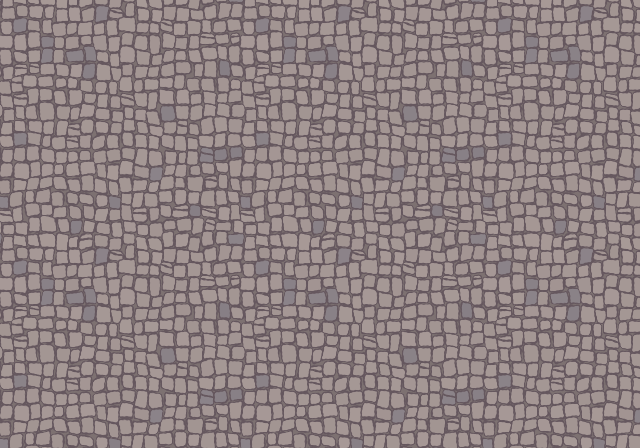
A Shadertoy shader for this texture:

```glsl
// Hand-drawn cobblestone paving: a square tile of 18 x 17 uneven rounded setts.
// Each sett is a tilted box between hashed joints; the nearest of nine gives
// the fill, its dark ink outline and the mortar. Hashes wrap so the tile repeats.

const float TAU = 6.2831853;
const float TILES_DOWN = 1.85;             // tile repeats over the canvas height
const vec2 CELLS = vec2(18.0, 17.0);       // setts per tile
const float LINE_WIDTH = 0.105;            // in cells

const vec3 STONE = vec3(0.645, 0.592, 0.582);
const vec3 SLATE = vec3(0.540, 0.508, 0.530);
const vec3 MORTAR = vec3(0.490, 0.445, 0.445);
const vec3 INK = vec3(0.395, 0.340, 0.368);

// Four random values per cell, periodic over the tile.
vec4 cellHash(vec2 id, float seed) {
    vec2 wrapped = mod(id, CELLS);
    vec4 v = fract(vec4(wrapped.xyx, wrapped.y + seed)
                   * vec4(0.1031, 0.1030, 0.0973, 0.1099) + seed * 0.137);
    v += dot(v, v.wzxy + 33.33);
    return fract((v.xxyz + v.yzzw) * v.zywx);
}

// Layered sines with whole frequencies, so the warp also tiles.
vec2 warp(vec2 tile, float freq) {
    vec2 a = TAU * freq * tile;
    return vec2(sin(a.y + 2.0 * sin(a.x)) + 0.5 * sin(2.0 * a.x - 3.0 * a.y),
                sin(a.x + 2.0 * cos(a.y)) + 0.5 * sin(3.0 * a.x + 2.0 * a.y));
}

// Lower-left joint of a cell: each column and row drifts, then each sett.
vec2 joint(vec2 id) {
    vec2 single = cellHash(id, 1.0).xy - 0.5;
    float column = cellHash(vec2(id.x, 0.0), 5.0).x - 0.5;
    float row = cellHash(vec2(0.0, id.y), 9.0).y - 0.5;
    return id + 0.24 * single + 0.30 * vec2(row, column);
}

float roundedBox(vec2 p, vec2 halfSize, float radius) {
    vec2 q = abs(p) - halfSize + radius;
    return length(max(q, 0.0)) + min(max(q.x, q.y), 0.0) - radius;
}

// Signed distance to one sett, negative inside.
float settDistance(vec2 p, vec2 id) {
    vec4 gap = cellHash(id, 3.0);
    vec4 look = cellHash(id, 7.0);
    gap = 0.06 + 0.13 * gap * gap * gap;
    vec2 low = joint(id) + gap.xy;
    vec2 high = vec2(joint(id + vec2(1.0, 0.0)).x,
                     joint(id + vec2(0.0, 1.0)).y) - gap.zw;
    vec2 q = p - 0.5 * (low + high);

    // Slight skew per side turns the box into a loose quadrilateral.
    vec2 skew = 0.18 * (look.xy - 0.5);
    q += skew * q.yx;
    q.x *= 1.0 + 0.20 * (look.z - 0.5) * q.y;
    float d = roundedBox(q, 0.5 * (high - low), 0.10 + 0.10 * look.w);

    // A few setts are broken across into two shallow pieces.
    float crack = 0.07 - abs(q.y - 0.12 + 0.15 * q.x);
    return look.z > 0.94 ? max(d, crack) : d;
}

// Base colour of a sett, with a few grey ones and slight shade changes.
vec3 settColor(vec2 id) {
    vec4 h = cellHash(id, 13.0);
    vec3 color = mix(STONE, SLATE, step(0.92, h.x));
    return color * (1.0 + 0.035 * (h.y - 0.5));
}

void mainImage(out vec4 fragColor, in vec2 fragCoord) {
    vec2 tile = fragCoord / iResolution.y * TILES_DOWN;
    float pixel = TILES_DOWN * CELLS.y / iResolution.y;

    // Broad drift of the courses plus a fine tremor of the drawn edges.
    vec2 p = tile * CELLS + 0.10 * warp(tile, 2.0) + 0.018 * warp(tile, 19.0);
    vec2 base = floor(p);

    // Two nearest setts: the second one separates any that touch.
    float nearest = 9.0;
    float second = 9.0;
    vec2 owner = base;
    for (int y = -1; y <= 1; y++) {
        for (int x = -1; x <= 1; x++) {
            vec2 id = base + vec2(x, y);
            float d = settDistance(p, id);
            if (d < nearest) {
                second = nearest;
                nearest = d;
                owner = id;
            } else {
                second = min(second, d);
            }
        }
    }
    float edge = max(nearest, 0.04 - 0.5 * (second - nearest));

    // Ink width swells and thins along the joints.
    float ink = LINE_WIDTH * (1.0 + 0.25 * warp(tile, 11.0).x);
    float aa = 0.6 * pixel;
    vec3 color = mix(INK, MORTAR, smoothstep(-aa, aa, nearest - ink));
    color = mix(settColor(owner), color, smoothstep(-aa, aa, edge));
    fragColor = vec4(color, 1.0);
}
```
